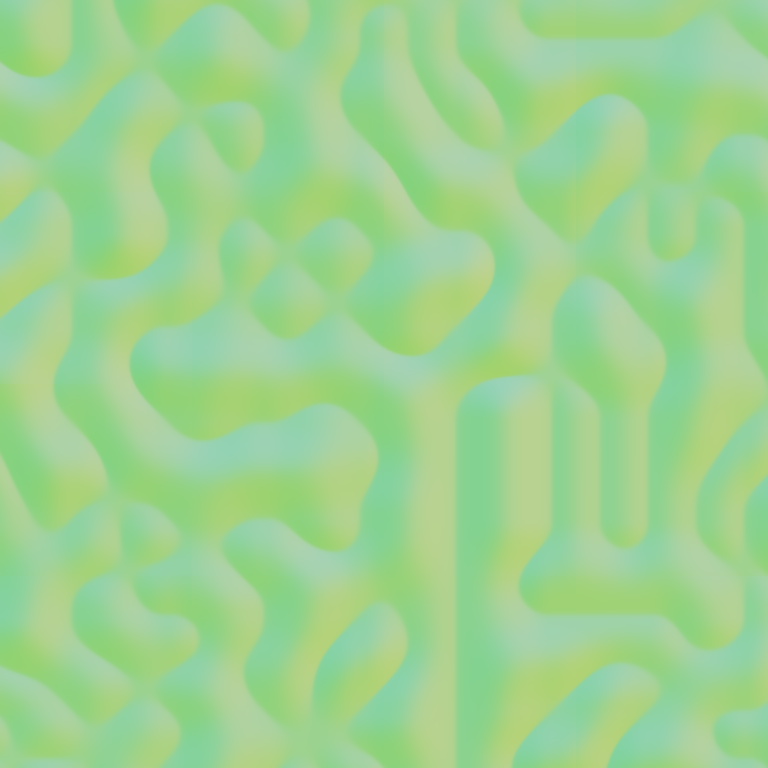
This pattern is drawn by a WebGL 2 fragment shader. Its source:

```glsl
#version 300 es
precision highp float;
// Soft pastel slope map of creased, winding ridges with straight vertical runs.

#define CELLS 8.0        // noise cells across the canvas
#define OFFSET vec2(0.25, 0.4)
#define SEED 17.0
#define CREASE 0.04      // softness of the ridge lines
#define STREAKS 0.3      // share of blocks with a straight vertical crease
#define SEAM_CELLS 4.0   // coarse facets across the canvas
#define SEAM_SLOPE 0.22  // strength of the facets
#define BASE vec3(0.618, 0.823, 0.568)
#define TINT vec2(0.107, 0.136) // red and blue swing with the slope

uniform vec2 u_resolution;
out vec4 outColor;

float hash(vec2 p) {
  vec3 q = fract((p.xyx + SEED) * vec3(0.1031, 0.1030, 0.0973));
  q += dot(q, q.yzx + 33.33);
  return fract((q.x + q.y) * q.z);
}

// One of eight directions; some odd columns stay horizontal for several rows.
vec2 latticeGradient(vec2 corner) {
  float block = hash(floor(corner / vec2(2.0, 4.0)) + 71.0);
  if (mod(corner.x, 2.0) > 0.5 && block < STREAKS) return vec2(1.0, 0.0);
  float angle = floor(hash(corner) * 8.0) * radians(45.0);
  return vec2(cos(angle), sin(angle));
}

float cornerRamp(vec2 cell, vec2 f, vec2 corner) {
  return dot(latticeGradient(cell + corner), f - corner);
}

float gradientNoise(vec2 p) {
  vec2 cell = floor(p), f = p - cell;
  vec2 w = f * f * f * (f * (f * 6.0 - 15.0) + 10.0);
  float low = mix(cornerRamp(cell, f, vec2(0, 0)), cornerRamp(cell, f, vec2(1, 0)), w.x);
  float high = mix(cornerRamp(cell, f, vec2(0, 1)), cornerRamp(cell, f, vec2(1, 1)), w.x);
  return mix(low, high, w.y);
}

// Slope of a softened abs(noise): it flips sign across every zero line.
vec2 ridgeSlope(vec2 p) {
  vec2 e = vec2(0.02, 0.0);
  float n = gradientNoise(p);
  vec2 slope = vec2(gradientNoise(p + e.xy) - gradientNoise(p - e.xy),
                    gradientNoise(p + e.yx) - gradientNoise(p - e.yx)) / (2.0 * e.x);
  return slope * n / sqrt(n * n + CREASE * CREASE);
}

// Slope of a bilinear height grid, which leaves faint straight seams.
vec2 facetSlope(vec2 p) {
  vec2 cell = floor(p), f = p - cell;
  float a = hash(cell + 131.0), b = hash(cell + vec2(132.0, 131.0));
  float c = hash(cell + vec2(131.0, 132.0)), d = hash(cell + 132.0);
  return vec2(mix(b - a, d - c, f.y), mix(c - a, d - b, f.x));
}

void main() {
  vec2 uv = gl_FragCoord.xy / u_resolution;
  vec2 slope = ridgeSlope(uv * CELLS + OFFSET) + SEAM_SLOPE * facetSlope(uv * SEAM_CELLS);

  // Compress steep slopes, then show x as red and y as blue.
  slope /= sqrt(1.0 + 0.5 * dot(slope, slope));
  vec3 color = BASE;
  color.rb -= TINT * slope;
  outColor = vec4(color, 1.0);
}
```
